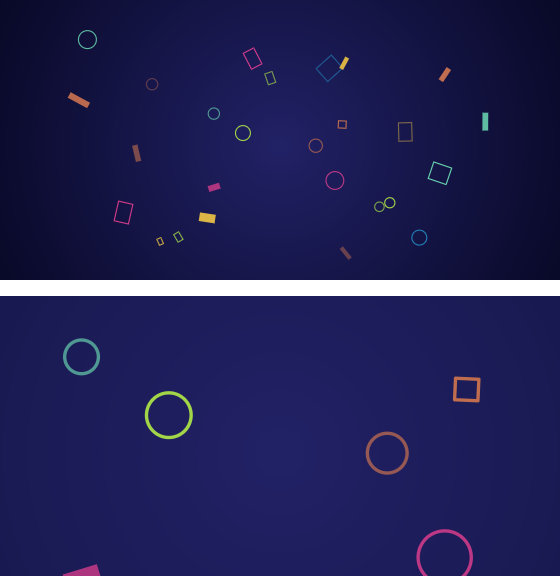
Top: the whole. Bottom: its middle third, enlarged.
A WebGL 1 fragment shader for this background:

```glsl
precision highp float;
// Scattered neon rings, frames and confetti bars over a dark indigo radial glow.

uniform vec2 u_resolution;

// Lengths are fractions of the canvas height; positions are fractions of the canvas.
const int SHAPE_COUNT = 26;
const vec3 GLOW_COLOR = vec3(0.13, 0.13, 0.40);
const vec3 CORNER_COLOR = vec3(0.033, 0.033, 0.155);
const vec2 GLOW_CENTER = vec2(0.5, 0.48);
const vec2 AREA_LOW = vec2(0.16, 0.09);
const vec2 AREA_HIGH = vec2(0.91, 0.91);
const vec2 SPREAD_STEP = vec2(0.7549, 0.5698); // low-discrepancy sequence
const float JITTER = 0.12;
const float LINE_HALF_WIDTH = 0.002;
const vec2 RING_RADIUS = vec2(0.010, 0.035);   // smallest, largest
const vec2 FRAME_EXTENT = vec2(0.011, 0.042);
const vec2 BAR_EXTENT = vec2(0.018, 0.042);
const float FADE = 0.65;                       // strongest loss of opacity
const float PI = 3.14159;

const vec3 YELLOW = vec3(0.86, 0.71, 0.27);
const vec3 LIME = vec3(0.64, 0.84, 0.28);
const vec3 AQUA = vec3(0.42, 0.85, 0.70);
const vec3 BLUE = vec3(0.13, 0.50, 0.72);
const vec3 MAGENTA = vec3(0.86, 0.24, 0.55);
const vec3 ORANGE = vec3(0.76, 0.43, 0.31);

// Three random values in 0..1 from one number
vec3 hash3(float n) {
  vec3 p = fract(vec3(n) * vec3(0.1031, 0.1030, 0.0973));
  p += dot(p, p.yzx + 33.33);
  return fract((p.xxy + p.yzz) * p.zyx);
}

vec3 neonColor(float pick) {
  float slot = pick * 6.0;
  if (slot < 1.0) return YELLOW;
  if (slot < 2.0) return LIME;
  if (slot < 3.0) return AQUA;
  if (slot < 4.0) return BLUE;
  if (slot < 5.0) return MAGENTA;
  return ORANGE;
}

vec2 rotate(vec2 p, float angle) {
  float c = cos(angle);
  float s = sin(angle);
  return vec2(c * p.x - s * p.y, s * p.x + c * p.y);
}

float boxDistance(vec2 p, vec2 halfSize) {
  vec2 d = abs(p) - halfSize;
  return length(max(d, 0.0)) + min(max(d.x, d.y), 0.0);
}

float outline(float dist) {
  return abs(dist) - LINE_HALF_WIDTH;
}

// kind: 0 = ring, 1 = hollow frame, 2 = solid bar
float shapeDistance(vec2 p, float kind, vec3 form) {
  if (kind < 0.5) {
    return outline(length(p) - mix(RING_RADIUS.x, RING_RADIUS.y, form.x));
  }
  p = rotate(p, form.z * PI);
  if (kind < 1.5) {
    float extent = mix(FRAME_EXTENT.x, FRAME_EXTENT.y, form.x);
    return outline(boxDistance(p, extent * vec2(1.0, mix(0.55, 0.95, form.y))));
  }
  float barExtent = mix(BAR_EXTENT.x, BAR_EXTENT.y, form.x);
  return boxDistance(p, barExtent * vec2(1.0, mix(0.28, 0.58, form.y * form.y)));
}

void main() {
  float pixel = 1.0 / u_resolution.y;
  vec2 canvas = u_resolution * pixel;
  vec2 p = gl_FragCoord.xy * pixel;

  // Radial glow, darkest in the corners
  float falloff = length(p - GLOW_CENTER * canvas) / length(0.5 * canvas);
  vec3 color = mix(GLOW_COLOR, CORNER_COLOR, clamp(falloff, 0.0, 1.0));

  // Scattered shapes
  for (int i = 0; i < SHAPE_COUNT; i++) {
    float id = float(i);
    vec3 form = hash3(id + 7.3);
    vec3 look = hash3(id * 1.7 + 41.9);
    vec2 shift = JITTER * (hash3(id * 2.3 + 93.1).xy - 0.5);
    vec2 spot = mix(AREA_LOW, AREA_HIGH, fract(0.5 + id * SPREAD_STEP)) + shift;

    float dist = shapeDistance(p - spot * canvas, mod(id, 3.0), form);
    float coverage = clamp(0.5 - dist / pixel, 0.0, 1.0);
    float opacity = 1.0 - FADE * look.y * look.y * look.y;
    color = mix(color, neonColor(look.x), coverage * opacity);
  }

  gl_FragColor = vec4(color, 1.0);
}
```
